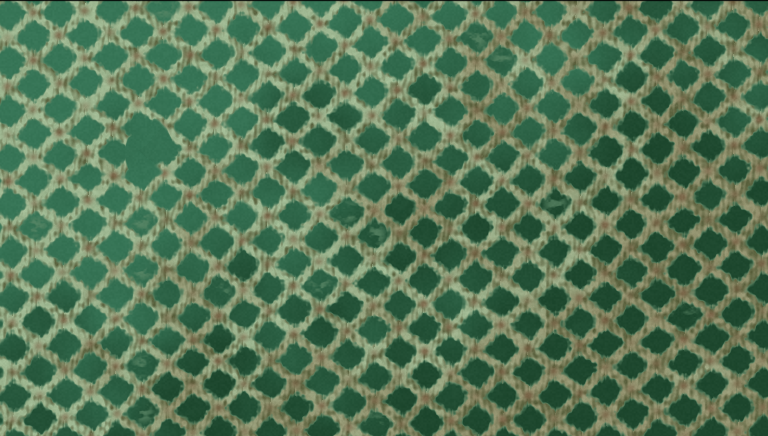
A Shadertoy shader for this texture:

```glsl
// A worn, knotted fishing net over murky green water. A skewed lattice gives the
// strands; sine twist, fibre noise and one tear roughen them, and broad colour
// drifts tint both the water and the twine.

#define RISING vec2(0.0588, 0.0576)   // lattice step up and right
#define FALLING vec2(0.0599, -0.0518) // lattice step down and right
#define ORIGIN vec2(-0.026, 0.0154)   // one knot, measured from the centre
#define CELL 0.080                    // gap between parallel strands
#define HALF_WIDTH 0.0112             // half the strand thickness
#define SOFTNESS 0.0036               // edge blur
#define FUZZ 0.0060                   // depth of the frayed edge
#define TWISTS 4.0                    // rope turns per mesh side
#define TEAR_KNOT vec2(-2.9, -5.9)    // lattice position of the missing knot
#define TEAR_RADIUS 0.72              // in mesh sides
#define FLECK_SHARE 0.07              // share of meshes holding debris
#define DRIFT 1.0                     // strength of the broad colour changes

const float TAU = 6.2831853;
const vec3 WATER_DARK = vec3(0.115, 0.28, 0.18);
const vec3 WATER_LIGHT = vec3(0.215, 0.46, 0.34);
const vec3 FRINGE = vec3(0.37, 0.54, 0.41);
const vec3 TWINE = vec3(0.58, 0.58, 0.44);
const vec3 TWINE_PALE = vec3(0.62, 0.72, 0.57);
const vec3 TWINE_SHADE = vec3(0.34, 0.37, 0.23);
const vec3 KNOT_RUST = vec3(0.47, 0.38, 0.27);

float hash(vec2 p) {
    return fract(sin(dot(p, vec2(127.1, 311.7))) * 43758.5453);
}

float noise(vec2 p) {
    vec2 i = floor(p), f = fract(p);
    f = f * f * (3.0 - 2.0 * f);
    return mix(mix(hash(i), hash(i + vec2(1, 0)), f.x),
               mix(hash(i + vec2(0, 1)), hash(i + vec2(1, 1)), f.x), f.y);
}

float fbm(vec2 p) {
    float sum = 0.0, gain = 0.5;
    for (int i = 0; i < 3; i++) {
        sum += gain * noise(p);
        p = p * 2.03 + 17.3;
        gain *= 0.5;
    }
    return sum / 0.875;
}

float smoothMin(float a, float b, float k) {
    float h = max(k - abs(a - b), 0.0) / k;
    return min(a, b) - 0.25 * h * h * k;
}

// Lattice coordinates, where every whole number is a strand
vec2 toLattice(vec2 p) {
    vec2 sag = vec2(noise(p * 5.0 + 3.0), noise(p * 5.0 + 41.0)) - 0.5;
    vec2 st = inverse(mat2(RISING, FALLING)) * (p + 0.010 * sag - ORIGIN);
    return st + 0.022 * sin(TAU * st.yx + vec2(0.6, 2.2));
}

// Water lit from the upper left, with thin debris in a few meshes
vec3 waterColor(vec2 p, vec2 st) {
    float light = 0.40 + DRIFT * (0.75 * p.y - 0.50 * p.x + 0.8 * (fbm(p * 5.0) - 0.5));
    light += 0.16 * (hash(floor(st)) - 0.5);
    vec3 color = mix(WATER_DARK, WATER_LIGHT, smoothstep(0.0, 0.9, light));
    float hasFleck = step(hash(floor(st) + 5.0), FLECK_SHARE);
    float fleck = smoothstep(0.48, 0.7, fbm(p * vec2(40.0, 60.0)));
    fleck *= smoothstep(0.45, 0.1, length(fract(st) - 0.5));
    return mix(color, FRINGE, 0.7 * hasFleck * fleck);
}

// Twine: pale ridges, a shaded flank, rope turns and rusty knots
vec3 twineColor(vec2 p, vec2 offset, float along, float across) {
    float pale = 0.50 + DRIFT * (0.35 * p.y - 0.50 * p.x + 1.2 * (fbm(p * 9.0 + 8.0) - 0.5));
    vec3 color = mix(TWINE, TWINE_PALE, smoothstep(0.1, 0.85, pale));
    float twist = sin(TAU * (along * TWISTS + across * 5.0) + 2.5 * noise(p * 40.0));
    float shade = 0.20 + 0.20 * twist + 1.8 * across
                + 1.3 * (noise(p * 85.0) - 0.5) - 0.25 * (pale - 0.5);
    color = mix(color, TWINE_SHADE, clamp(shade, 0.0, 0.9));
    float knot = exp(-60.0 * dot(offset, offset));
    float rust = knot * (0.25 + 0.8 * noise(p * 22.0 + 60.0));
    color = mix(color, KNOT_RUST, min(rust, 0.85));
    return color + 0.10 * (fbm(p * 120.0) - 0.5);
}

void mainImage(out vec4 fragColor, in vec2 fragCoord) {
    vec2 p = (fragCoord - 0.5 * iResolution.xy) / iResolution.y;
    vec2 st = toLattice(p);
    vec2 offset = fract(st + 0.5) - 0.5;
    vec2 gap = abs(offset) * CELL;
    bool nearRising = gap.y < gap.x;
    float along = nearRising ? st.x : st.y;
    float across = nearRising ? offset.y : offset.x;

    // Strand distance with rounded mesh corners, twist bumps and frayed fibres
    float dist = smoothMin(gap.x, gap.y, 0.014) - HALF_WIDTH;
    dist += FUZZ * (noise(p * 140.0) - 0.5) + 0.5 * FUZZ * (noise(p * 62.0) - 0.5);
    dist += 0.0010 * sin(TAU * (along * TWISTS + across * 5.0));
    dist -= 0.004 * (noise(st * 0.9 + 30.0) - 0.5);

    // Tear with ragged strand ends
    float tear = TEAR_RADIUS - length(st - TEAR_KNOT)
               + 0.6 * (noise(p * 40.0) - 0.5);
    dist = max(dist, tear * CELL);

    // Water, then the translucent fringe, then the twine
    float blur = max(SOFTNESS, 0.75 / iResolution.y);
    vec3 color = waterColor(p, st);
    color = mix(color, FRINGE, 0.85 * smoothstep(blur, -blur, dist - 0.0015));
    color = mix(color, twineColor(p, offset, along, across),
                smoothstep(blur, -blur, dist + 0.0015));

    // Fine grain and the dark rim along the top
    color += 0.025 * (noise(p * 240.0) - 0.5);
    color *= smoothstep(0.5, 0.4955, p.y);
    fragColor = vec4(clamp(color, 0.0, 1.0), 1.0);
}
```
